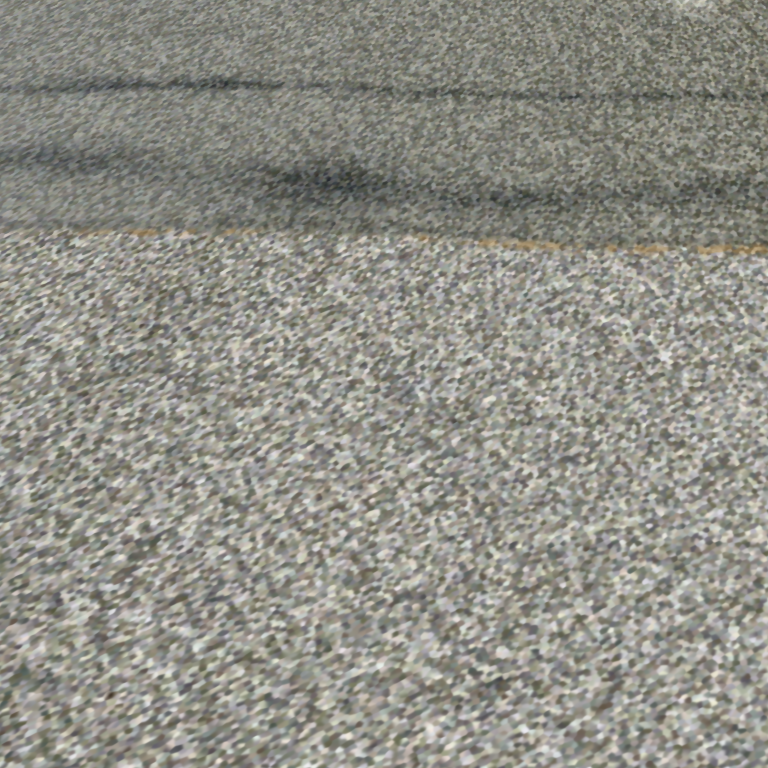
This texture is drawn by a Shadertoy shader. Its source:

```glsl
// Two bands of weathered asphalt meeting at a ragged, rust-stained seam.
// Foreshortened cellular noise makes the stones; soft distance bands add
// the dark tracks, stains and hairline cracks, and layered sines mottle them.

const float RECEDE = 0.55;   // loss of stone size from bottom to top

vec3 hash3(vec2 p) {
    vec3 q = fract(vec3(p.xyx) * vec3(0.1031, 0.1030, 0.0973));
    q += dot(q, q.yxz + 33.33);
    return fract((q.xxy + q.yzz) * q.zyx);
}

// Ground coordinates whose cells shrink with height
vec2 ground(vec2 uv) {
    float size = 1.0 - RECEDE * uv.y;
    return vec2((uv.x - 0.5) / size, -log(size) / RECEDE);
}

vec2 rotate(vec2 p, float angle) {
    float c = cos(angle), s = sin(angle);
    return vec2(c * p.x + s * p.y, c * p.y - s * p.x);
}

// Blended cellular noise: three random values shared by each stone
vec3 stones(vec2 p, float sharpness) {
    vec2 cell = floor(p), f = fract(p);
    vec3 sum = vec3(0.0);
    float total = 0.0;
    for (int j = -1; j <= 1; j++)
    for (int i = -1; i <= 1; i++) {
        vec2 o = vec2(i, j);
        vec3 h = hash3(cell + o + 400.0);
        vec2 d = o + 0.15 + 0.7 * h.xy - f;
        float w = exp(-sharpness * dot(d, d));
        sum += w * hash3(cell + o + 731.0);
        total += w;
    }
    return sum / total;
}

// Layered sines, roughly -1 to 1
float ripple(vec2 p) {
    float sum = 0.0, amp = 0.5;
    for (int i = 0; i < 4; i++) {
        sum += amp * sin(p.x + 1.7 * sin(p.y)) * cos(p.y * 0.8 + 0.6 * p.x);
        p = rotate(p, 0.9) * 1.9 + 2.3;
        amp *= 0.55;
    }
    return sum;
}

float bump(float d, float width) {
    return exp(-d * d / (width * width));
}

float blob(vec2 p, vec2 centre, vec2 radius) {
    vec2 d = (p - centre) / radius;
    return exp(-dot(d, d));
}

float between(float x, float a, float b, float soft) {
    return smoothstep(a - soft, a + soft, x) * (1.0 - smoothstep(b - soft, b + soft, x));
}

float crack(vec2 p, vec2 a, vec2 b, float width) {
    vec2 ab = b - a;
    float t = clamp(dot(p - a, ab) / dot(ab, ab), 0.0, 1.0);
    return bump(length(p - a - t * ab), width);
}

// Darkness of the two tyre tracks crossing the far band
float tracks(vec2 uv) {
    float wob = 0.003 * ripple(uv * vec2(19.0, 11.0));
    float high = 0.886 + 0.004 * sin(uv.x * 9.0 - 1.0) - 0.013 * smoothstep(0.3, 1.0, uv.x) + wob;
    float low = 0.789 - 0.047 * smoothstep(0.0, 0.7, uv.x) + 0.008 * smoothstep(0.75, 1.0, uv.x) + wob;
    float dark = 0.12 * bump(uv.y - high, 0.006);
    dark += 0.09 * blob(uv, vec2(0.13, 0.894), vec2(0.07, 0.012));
    dark += 0.10 * blob(uv, vec2(0.285, 0.892), vec2(0.05, 0.010));
    dark += 0.07 * bump(uv.y - low, 0.020);
    dark += 0.09 * blob(uv, vec2(0.09, 0.795), vec2(0.08, 0.022));
    dark += 0.14 * blob(uv, vec2(0.44, 0.768), vec2(0.085, 0.027));
    dark += 0.10 * blob(uv, vec2(0.65, 0.740), vec2(0.09, 0.014));
    dark += 0.06 * blob(uv, vec2(0.39, 0.728), vec2(0.14, 0.035));
    return dark + 0.05 * blob(uv, vec2(0.98, 0.75), vec2(0.12, 0.025));
}

// Faint stains and cracks on the near band
float stains(vec2 uv) {
    float dark = 0.04 * crack(uv, vec2(0.27, 0.68), vec2(0.09, 0.42), 0.045);
    dark += 0.05 * crack(uv, vec2(0.386, 0.68), vec2(0.386, 0.57), 0.004);
    dark += 0.10 * crack(uv, vec2(0.53, 0.05), vec2(0.66, 0.12), 0.005);
    dark += 0.08 * crack(uv, vec2(0.58, 0.445), vec2(0.68, 0.468), 0.004);
    dark += 0.08 * blob(uv, vec2(0.02, 0.05), vec2(0.07, 0.02));
    return dark + 0.32 * blob(uv, vec2(0.143, 0.097), vec2(0.006));
}

void mainImage(out vec4 fragColor, in vec2 fragCoord) {
    vec2 uv = fragCoord / iResolution.xy;
    vec2 p = rotate(ground(uv), 0.48);
    vec3 grain = stones(p * vec2(108.0, 172.0), 4.0);
    vec3 clump = stones(p * vec2(56.0, 80.0) + 17.0, 4.0);
    float mottle = ripple(uv * vec2(13.0, 17.0));

    // Seam, near-band mask and stone contrast
    float seam = 0.698 - 0.023 * smoothstep(0.35, 0.85, uv.x) + 0.003 * ripple(uv.xx * vec2(55.0, 83.0));
    float near = 1.0 - smoothstep(-0.003, 0.003, uv.y - seam + 0.008 * (grain.y - 0.5));
    float contrast = mix(mix(0.22, 0.33, uv.x), mix(0.50, 0.40, uv.y), near);
    float relief = contrast * (grain.x - 0.5) + 0.22 * contrast * (clump.x - 0.5);
    relief += 0.9 * relief * max(relief, 0.0);

    // Base tones, then shading
    vec3 far = mix(vec3(0.525, 0.53, 0.505), vec3(0.495, 0.495, 0.45), uv.x);
    far -= tracks(uv) * vec3(1.05, 1.0, 0.88);
    far += 0.20 * blob(uv, vec2(0.898, 1.0), vec2(0.035, 0.014));
    vec3 close = vec3(0.592, 0.587, 0.555) + 0.03 * (uv.x - 0.4) - stains(uv);
    vec3 color = mix(far, close, near) + relief + 0.010 * mottle;

    // Warm, cool and rosy stones
    float tint = mix(0.08, 0.12, near);
    color += tint * (grain.y - 0.5) * vec3(0.5, 0.1, -0.7);
    color += tint * (grain.z - 0.5) * vec3(0.3, -0.3, 0.3);

    // Rust collected in patches along the seam
    float rust = between(uv.x, 0.11, 0.33, 0.03) + 0.8 * between(uv.x, 0.53, 0.56, 0.01);
    rust = 0.12 + 0.55 * rust + 0.6 * between(uv.x, 0.62, 1.1, 0.04);
    rust *= bump(uv.y - seam, mix(0.0040, 0.0060, uv.x)) * smoothstep(0.1, 0.8, clump.y) * 1.5;
    color -= 0.06 * bump(uv.y - seam - 0.010, 0.006);
    color = mix(color, vec3(0.64, 0.54, 0.38) + 0.6 * relief, clamp(rust, 0.0, 0.8));

    fragColor = vec4(clamp(color, 0.0, 1.0), 1.0);
}
```
